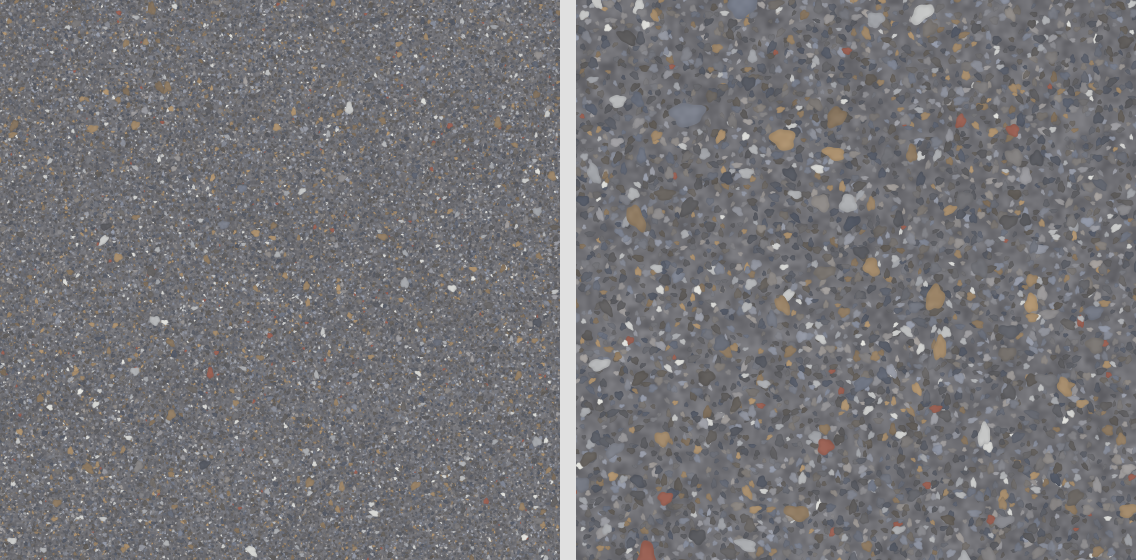
Left: the whole. Right: its middle third, enlarged.
Write a Shadertoy shader that draws this texture.

```glsl
// Dark grey ground concrete: a mottled cement paste packed with fine sand,
// then scattered small grains, pale chips and a few ochre pebbles.
// Each size class is one jittered grid of rotated, slightly lumpy ellipses.

const vec3 PASTE = vec3(0.437, 0.437, 0.456);
const vec3 COOL_TINT = vec3(0.99, 0.995, 1.035);
const vec3 BROWN = vec3(0.49, 0.43, 0.36);
const vec3 OCHRE = vec3(0.70, 0.59, 0.45);
const vec3 RUST = vec3(0.60, 0.38, 0.33);
const vec3 CHIP_GREY = vec3(0.63, 0.64, 0.66);
const vec3 CHIP_WHITE = vec3(0.90, 0.90, 0.88);

vec4 hash4(vec2 cell, float seed) {
    vec4 h = fract(vec4(cell.xyx, seed) * vec4(0.1031, 0.1030, 0.0973, 0.1099));
    h += dot(h, h.wzxy + 33.33);
    return fract((h.xxyz + h.yzzw) * h.zywx);
}

float valueNoise(vec2 p, float seed) {
    vec2 i = floor(p), f = fract(p);
    f = f * f * (3.0 - 2.0 * f);
    float bottom = mix(hash4(i, seed).x, hash4(i + vec2(1, 0), seed).x, f.x);
    float top = mix(hash4(i + vec2(0, 1), seed).x, hash4(i + vec2(1, 1), seed).x, f.x);
    return mix(bottom, top, f.y);
}

// Signed distance to a lumpy ellipse with the given turn and stretch.
float grainDistance(vec2 q, float radius, float turn, float stretch) {
    float c = cos(turn), s = sin(turn);
    q = mat2(c, -s, s, c) * q * vec2(1.0 / stretch, stretch);
    float angle = atan(q.y, q.x + 1e-5);
    float lumps = 0.12 * sin(3.0 * angle + turn * 5.0) + 0.07 * sin(5.0 * angle - turn * 9.0);
    return length(q) - radius * (1.0 + lumps);
}

// Mostly cool greys; the shares choose how many grains are warm or pale.
vec3 grainColor(vec4 h, float warmShare, float paleShare) {
    if (h.x < warmShare) {
        vec3 warm = mix(BROWN, OCHRE, h.y);
        return h.z < 0.07 ? RUST : warm;
    }
    if (h.x > 1.0 - paleShare) return mix(CHIP_GREY, CHIP_WHITE, h.y * h.y);
    float grey = mix(0.36, 0.63, h.y * h.y);
    return grey * COOL_TINT + (h.z - 0.5) * vec3(0.06, 0.015, -0.06);
}

// Scatters one size class over the ground; radii are in cell units.
vec3 scatterGrains(vec3 ground, vec2 uv, float cells, float presence, vec2 radii,
                   float warmShare, float paleShare, float seed) {
    vec2 p = uv * cells, home = floor(p);
    float soft = 0.75 * cells / iResolution.y;
    vec3 color = ground;
    for (int y = -1; y <= 1; y++)
    for (int x = -1; x <= 1; x++) {
        vec2 cell = home + vec2(x, y);
        vec4 place = hash4(cell, seed);
        if (place.z > presence) continue;
        vec4 look = hash4(cell, seed + 17.3);
        vec4 form = hash4(cell, seed + 41.7);
        vec2 center = cell + 0.15 + 0.7 * place.xy;
        float radius = mix(radii.x, radii.y, form.x * form.x);
        float d = grainDistance(p - center, radius, 6.2832 * form.y, mix(1.0, 1.4, form.z));
        float cover = 1.0 - smoothstep(-soft, soft, d);
        float rim = 1.0 - 0.07 * smoothstep(-0.5 * radius, 0.0, d);
        color = mix(color, grainColor(look, warmShare, paleShare) * rim, cover);
    }
    return color;
}

// Cement paste with broad cloudiness and fine grit.
vec3 cementPaste(vec2 uv) {
    float cloud = valueNoise(uv * 7.0, 2.0) + 0.6 * valueNoise(uv * 19.0, 3.0) - 0.8;
    float grit = valueNoise(uv * 150.0, 5.0) + valueNoise(uv * 290.0, 7.0) - 1.0;
    return PASTE + 0.018 * cloud + 0.075 * grit;
}

void mainImage(out vec4 fragColor, in vec2 fragCoord) {
    vec2 uv = fragCoord / iResolution.y;
    vec3 color = cementPaste(uv);

    // Sand, small grains, coarse grains, pebbles.
    color = scatterGrains(color, uv, 215.0, 0.72, vec2(0.28, 0.58), 0.06, 0.045, 11.0);
    color = scatterGrains(color, uv, 125.0, 0.42, vec2(0.20, 0.45), 0.09, 0.100, 23.0);
    color = scatterGrains(color, uv, 72.0, 0.24, vec2(0.20, 0.38), 0.16, 0.120, 37.0);
    color = scatterGrains(color, uv, 34.0, 0.13, vec2(0.16, 0.30), 0.40, 0.140, 53.0);

    // Faint surface grit over paste and stones alike.
    color += 0.035 * (valueNoise(uv * 260.0, 71.0) - 0.5);
    fragColor = vec4(clamp(color, 0.0, 1.0), 1.0);
}
```
